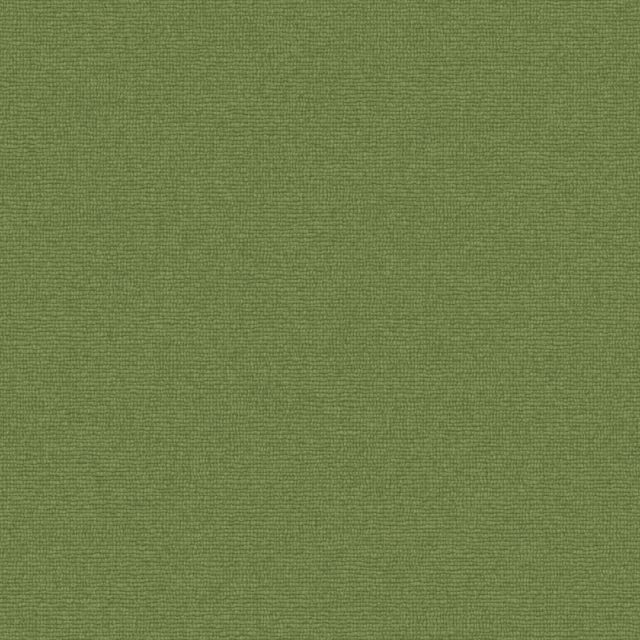
Give the GLSL for this texture, as a Shadertoy shader.

```glsl
#define THREADS vec2(192.0, 156.0)
#define SHADE vec3(0.36, 0.42, 0.22)
#define LIGHT vec3(0.51, 0.56, 0.35)
#define WANDER 0.38
#define ROW_GAP 0.68
#define COLUMN_GAP 0.46
#define RELIEF 0.20
#define STITCH_VARIATION 0.32
#define STREAK 0.06
#define FIBRE 0.75
#define SAMPLES 2

const float TAU = 6.2831853;

float hash(vec2 p) {
    vec3 q = fract(vec3(p.xyx) * 0.1031);
    q += dot(q, q.yzx + 33.33);
    return fract((q.x + q.y) * q.z);
}

// Value noise over the unit square, repeating at its borders
float noise(vec2 uv, vec2 cells) {
    vec2 p = uv * cells;
    vec2 i = floor(p);
    vec2 f = fract(p);
    f = f * f * (3.0 - 2.0 * f);
    vec2 a = mod(i, cells);
    vec2 b = mod(i + 1.0, cells);
    return mix(mix(hash(a), hash(vec2(b.x, a.y)), f.x),
               mix(hash(vec2(a.x, b.y)), hash(b), f.x), f.y);
}

float signedNoise(vec2 uv, vec2 cells) {
    return noise(uv, cells) - 0.5;
}

vec3 cloth(vec2 uv) {
    // Threads drift slowly and wobble from stitch to stitch
    vec2 p = uv * THREADS;
    p.y += WANDER * (signedNoise(uv, vec2(24.0, 72.0))
                   + signedNoise(uv, vec2(130.0, 156.0)));
    p.x += WANDER * (signedNoise(uv, vec2(60.0, 24.0))
                   + 1.8 * signedNoise(uv, vec2(96.0, 157.0)));
    vec2 stitch = mod(floor(p), THREADS);

    // Narrow gaps between threads, deeper in one direction by patches
    vec2 phase = TAU * (fract(p) - 0.5);
    vec2 gap = 0.5 - 0.5 * cos(phase);
    gap *= gap;
    float balance = signedNoise(uv, vec2(22.0, 30.0));
    float tone = 0.91;
    tone -= ROW_GAP * gap.y * (1.0 + 0.4 * balance);
    tone -= COLUMN_GAP * gap.x * (1.0 - 0.8 * balance) * (1.0 - 0.5 * gap.y);

    // Upper left side of each stitch catches the light
    tone += RELIEF * (sin(phase.y) - 0.4 * sin(phase.x)) * (1.0 - gap.x);

    // Stitch brightness, faint yarn streaks and fine fibres
    float crown = (1.0 - gap.x) * (1.0 - gap.y);
    tone += STITCH_VARIATION * crown * (hash(stitch + 7.0) - 0.5);
    tone += STREAK * signedNoise(uv, vec2(24.0, 156.0));
    tone += FIBRE * signedNoise(uv, vec2(440.0, 380.0));
    return mix(SHADE, LIGHT, clamp(tone, -0.3, 1.3));
}

void mainImage(out vec4 fragColor, in vec2 fragCoord) {
    // Average a small grid of samples for smooth edges
    vec3 color = vec3(0.0);
    for (int y = 0; y < SAMPLES; y++) {
        for (int x = 0; x < SAMPLES; x++) {
            vec2 offset = (vec2(x, y) + 0.5) / float(SAMPLES) - 0.5;
            color += cloth((fragCoord + offset) / iResolution.xy);
        }
    }
    fragColor = vec4(color / float(SAMPLES * SAMPLES), 1.0);
}
```
